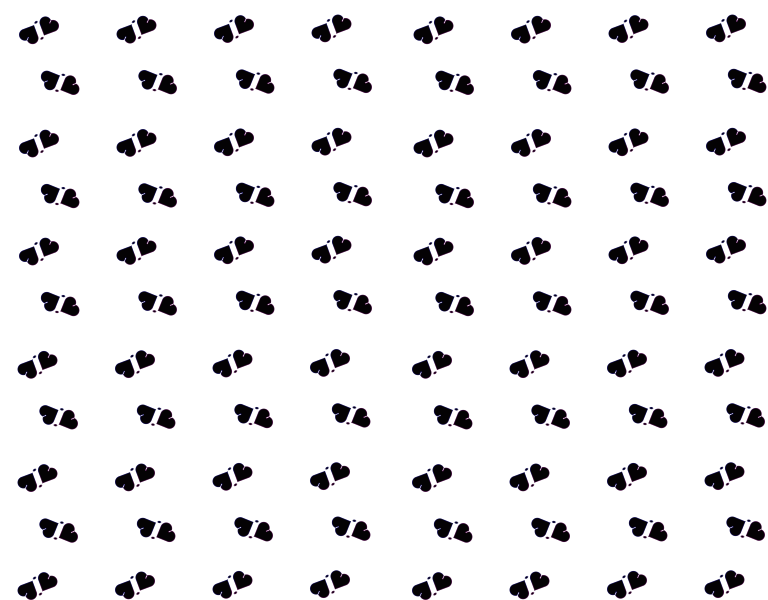
Reproduce this pattern procedurally as a Shadertoy shader.

```glsl
const float CANVAS_HEIGHT = 400.0;
const vec2 TILE = vec2(263.0, 223.0);
const vec2 FIRST_MOTIF = vec2(26.0, 20.2);
const vec2 CELL_MARGIN = vec2(20.0, 14.0);
const float COLUMN_STEP = 65.0;
const vec2 SECOND_OFFSET = vec2(14.1, 35.0);

const vec3 PAPER = vec3(1.0);
const vec3 INK = vec3(0.015, 0.008, 0.015);
const vec3 RIM_COOL = vec3(0.10, 0.08, 0.42);
const vec3 RIM_WARM = vec3(0.36, 0.08, 0.34);

vec2 rotate(vec2 p, float angle) {
    float c = cos(angle), s = sin(angle);
    return vec2(c * p.x - s * p.y, s * p.x + c * p.y);
}

float sdBox(vec2 p, vec2 halfSize) {
    vec2 d = abs(p) - halfSize;
    return length(max(d, 0.0)) + min(max(d.x, d.y), 0.0);
}

float sdSegment(vec2 p, vec2 a, vec2 b) {
    vec2 pa = p - a, ba = b - a;
    return length(pa - ba * clamp(dot(pa, ba) / dot(ba, ba), 0.0, 1.0));
}

// Heart with its tip at the origin and its axis along the diagonal
float sdHeart(vec2 p, float side) {
    float r = 0.5 * side;
    float lobes = min(length(p - vec2(r, side)), length(p - vec2(side, r))) - r;
    float body = sdBox(p - r, vec2(r));
    float slit = sdSegment(p, vec2(0.83 * side), vec2(1.02 * side)) - 0.16;
    return max(min(lobes, body), -slit);
}

// Small leaning ellipse
float sdSeed(vec2 p) {
    vec2 radii = vec2(1.15, 0.75);
    return (length(rotate(p, -0.25) / radii) - 1.0) * radii.y;
}

// Two hearts and two seeds, symmetric about the centre
float sdMotif(vec2 p) {
    vec2 folded = p.x < 0.0 ? -p : p;
    float hearts = sdHeart(folded - vec2(1.91, -4.45), 7.9);
    vec2 upper = p.y < 0.0 ? -p : p;
    return min(hearts, sdSeed(upper - vec2(0.0, 5.7)));
}

// Position relative to the cell's first motif, x right and y down
vec2 cellPosition(vec2 p) {
    vec2 d = p - FIRST_MOTIF + CELL_MARGIN;
    float tileRow = floor(d.y / TILE.y);
    d.y -= tileRow * TILE.y;
    d.x = mod(d.x + tileRow, TILE.x);

    // Four columns climb slightly; three rows are unevenly spaced
    float column = min(floor(d.x / COLUMN_STEP), 3.0);
    d += column * vec2(-COLUMN_STEP, 0.42);
    d.y -= 75.5 * step(75.5, d.y) + 72.0 * step(147.5, d.y);
    return d - CELL_MARGIN;
}

vec3 shadeInk(float dist, vec2 p) {
    float rim = smoothstep(-0.75, -0.1, dist);
    vec3 rimColor = mix(RIM_COOL, RIM_WARM, smoothstep(-3.0, 3.0, p.x - p.y));
    return mix(INK, rimColor, 0.75 * rim);
}

void mainImage(out vec4 fragColor, in vec2 fragCoord) {
    float pixel = CANVAS_HEIGHT / iResolution.y;
    vec2 p = fragCoord * pixel;
    vec2 cell = cellPosition(vec2(p.x, CANVAS_HEIGHT - p.y));

    // Two motifs per cell, leaning opposite ways
    vec2 first = cell * vec2(1.0, -1.0);
    vec2 second = (cell - SECOND_OFFSET) * vec2(1.0, -1.0);
    float firstDist = sdMotif(rotate(first, radians(-20.5)));
    float secondDist = sdMotif(rotate(second, radians(22.0)));

    float dist = min(firstDist, secondDist);
    vec2 local = firstDist < secondDist ? first : second;
    float coverage = 1.0 - smoothstep(-0.6 * pixel, 0.6 * pixel, dist);
    fragColor = vec4(mix(PAPER, shadeInk(dist, local), coverage), 1.0);
}
```
